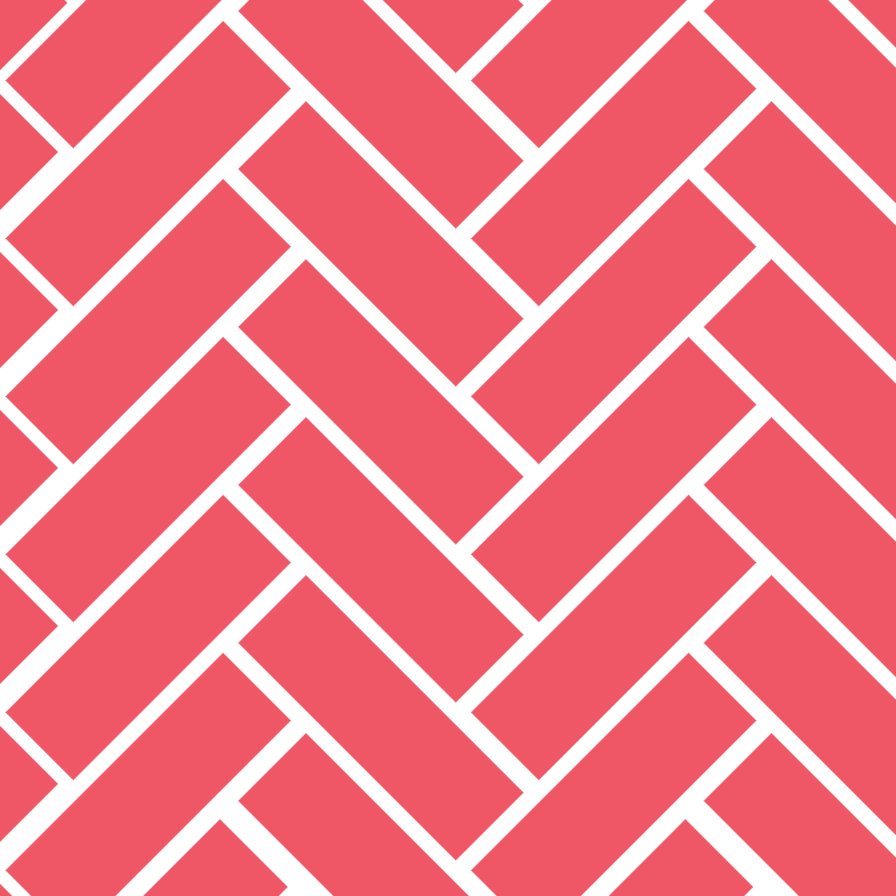
This pattern is drawn by a three.js fragment shader. Its source:

```glsl
// Coral herringbone bricks with white joints and a few slipped bricks at the rim.
varying vec2 vUv;

const vec3 BRICK = vec3(0.941, 0.343, 0.400);
const vec3 JOINT = vec3(1.0);
const vec2 PERIOD = vec2(0.5195, 0.1763);
const vec2 HALF_SIZE = vec2(0.1717, 0.0535);
const vec2 RISING_START = vec2(0.1654, -0.0641);
const vec2 FALLING_START = vec2(0.4251, -0.1537);
const float EDGE = 0.001;
const int COLUMNS = 3;
const int ROWS = 8;

// Signed distance to a box
float boxDistance(vec2 p, vec2 halfSize) {
  vec2 d = abs(p) - halfSize;
  return length(max(d, 0.0)) + min(max(d.x, d.y), 0.0);
}

// Signed distance to a brick whose long side follows the unit vector axis
float brickDistance(vec2 p, vec2 axis, vec2 halfSize) {
  vec2 side = vec2(-axis.y, axis.x);
  return boxDistance(vec2(dot(p, axis), dot(p, side)), halfSize);
}

// Small misplacement of bricks in the left column, bottom row and top row
vec2 rimSlip(vec2 cell, float topRow) {
  bool top = cell.y > topRow - 0.5;
  if (cell.x < 0.0) return top ? vec2(0.0104, 0.0) : vec2(0.0, 0.0098);
  if (top) return vec2(0.0, -0.0027);
  return cell.y < 0.5 ? vec2(-0.0035, -0.0094) : vec2(0.0);
}

// Distance to the nearest brick over all columns and rows
float herringbone(vec2 p) {
  vec2 rising = normalize(vec2(1.0, 1.0));
  vec2 falling = normalize(vec2(1.0, -1.0));
  float nearest = 1.0;
  for (int i = 0; i < COLUMNS; i++) {
    for (int j = 0; j < ROWS; j++) {
      vec2 cell = vec2(float(i) - 1.0, float(j));
      vec2 q = p - cell * PERIOD - rimSlip(cell, float(ROWS - 1));
      nearest = min(nearest, brickDistance(q - RISING_START, rising, HALF_SIZE));
      nearest = min(nearest, brickDistance(q - FALLING_START, falling, HALF_SIZE));
    }
  }
  return nearest;
}

void main() {
  float joint = smoothstep(-EDGE, EDGE, herringbone(vUv));
  gl_FragColor = vec4(mix(BRICK, JOINT, joint), 1.0);
}
```
